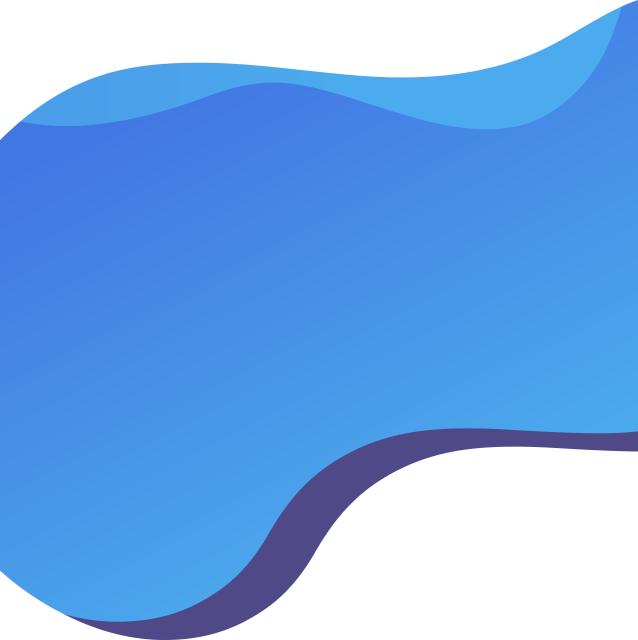
Reproduce this background procedurally as a WebGL 1 fragment shader.

```glsl
precision highp float;
// A blue liquid blob on white, with a lighter wave on its crest and a violet
// shadow beneath. Each outline is a smooth Hermite curve y(x); the shadow
// reuses the lower outline, shifted, and the body has a slanted gradient.

uniform vec2 u_resolution;

const vec3 PAPER       = vec3(1.0);
const vec3 SHADOW      = vec3(0.310, 0.290, 0.530);
const vec3 BODY_DEEP   = vec3(0.258, 0.462, 0.888);
const vec3 BODY_LIGHT  = vec3(0.296, 0.665, 0.926);
const vec3 CREST_LEFT  = vec3(0.294, 0.620, 0.914);
const vec3 CREST_RIGHT = vec3(0.298, 0.672, 0.934);

const vec2 SHADOW_SHIFT = vec2(0.073, -0.0286);
const vec2 BODY_AXIS    = vec2(0.46, 0.89);   // rightwards, downwards
const vec2 BODY_RANGE   = vec2(0.232, 1.037); // gradient ends on that axis
const vec2 CREST_RANGE  = vec2(0.05, 0.65);   // gradient ends along x

// Cubic Hermite span between knots (x, y, slope); returns height and slope.
// Left of the span the earlier result is kept, so calls can be chained.
vec2 span(vec2 earlier, float x, vec3 a, vec3 b) {
  if (x < a.x) return earlier;
  float w = b.x - a.x;
  float t = (x - a.x) / w;
  float rise = b.y - a.y;
  float c2 = 3.0 * rise - w * (2.0 * a.z + b.z);
  float c3 = w * (a.z + b.z) - 2.0 * rise;
  float height = a.y + t * (w * a.z + t * (c2 + t * c3));
  float slope = a.z + t * (2.0 * c2 + 3.0 * t * c3) / w;
  return vec2(height, slope);
}

// Upper outline of the body.
vec2 topEdge(float x) {
  vec3 rise   = vec3(0.131, 0.872, 0.42);
  vec3 hump   = vec3(0.314, 0.902, 0.0);
  vec3 fall   = vec3(0.497, 0.888, -0.105);
  vec3 dip    = vec3(0.628, 0.879, 0.0);
  vec3 climb  = vec3(0.838, 0.917, 0.42);
  vec2 e = span(vec2(0.0), x, vec3(0.0, 0.781, 1.0), rise);
  e = span(e, x, rise, hump);
  e = span(e, x, hump, fall);
  e = span(e, x, fall, dip);
  e = span(e, x, dip, climb);
  return span(e, x, climb, vec3(1.0, 1.0, 0.33));
}

// Lower border of the light crest.
vec2 crestEdge(float x) {
  vec3 dip    = vec3(0.102, 0.803, 0.0);
  vec3 rise   = vec3(0.327, 0.850, 0.37);
  vec3 hump   = vec3(0.427, 0.871, 0.0);
  vec3 fall   = vec3(0.576, 0.8385, -0.32);
  vec3 trough = vec3(0.764, 0.798, 0.0);
  vec3 climb  = vec3(0.902, 0.8555, 1.0);
  vec3 steep  = vec3(0.946, 0.915, 1.9);
  vec2 e = span(vec2(0.0), x, vec3(0.0, 0.818, -0.28), dip);
  e = span(e, x, dip, rise);
  e = span(e, x, rise, hump);
  e = span(e, x, hump, fall);
  e = span(e, x, fall, trough);
  e = span(e, x, trough, climb);
  e = span(e, x, climb, steep);
  return span(e, x, steep, vec3(0.982, 1.017, 3.9));
}

// Lower outline, shared by the body and its shadow.
vec2 bottomEdge(float x) {
  vec3 slide  = vec3(0.029, 0.068, -0.5);
  vec3 belly  = vec3(0.1846, 0.0286, 0.0);
  vec3 rise   = vec3(0.3187, 0.062, 0.565);
  vec3 steep  = vec3(0.4215, 0.1667, 1.74);
  vec3 ease   = vec3(0.539, 0.2878, 0.56);
  vec3 hump   = vec3(0.7356, 0.3307, 0.0);
  vec3 fall   = vec3(0.844, 0.326, -0.05);
  vec3 dip    = vec3(0.942, 0.323, 0.0);
  vec2 e = span(vec2(0.0), x, vec3(-0.073, 0.137, -0.9), slide);
  e = span(e, x, slide, belly);
  e = span(e, x, belly, rise);
  e = span(e, x, rise, steep);
  e = span(e, x, steep, ease);
  e = span(e, x, ease, hump);
  e = span(e, x, hump, fall);
  e = span(e, x, fall, dip);
  return span(e, x, dip, vec3(1.0, 0.326, 0.11));
}

// Smooth coverage of the region above an edge.
float above(vec2 edge, float y) {
  float dist = (y - edge.x) / sqrt(1.0 + edge.y * edge.y);
  return clamp(dist * u_resolution.y + 0.5, 0.0, 1.0);
}

void main() {
  vec2 p = gl_FragCoord.xy / u_resolution;
  vec2 q = p - SHADOW_SHIFT;

  // Body gradient, then the crest over it
  float along = dot(vec2(p.x, 1.0 - p.y), BODY_AXIS);
  float t = clamp((along - BODY_RANGE.x) / (BODY_RANGE.y - BODY_RANGE.x), 0.0, 1.0);
  vec3 body = mix(BODY_DEEP, BODY_LIGHT, t);
  vec3 crest = mix(CREST_LEFT, CREST_RIGHT, smoothstep(CREST_RANGE.x, CREST_RANGE.y, p.x));
  body = mix(body, crest, above(crestEdge(p.x), p.y));

  // Body over shadow, both cut out of the paper
  vec3 shape = mix(SHADOW, body, above(bottomEdge(p.x), p.y));
  float inside = above(bottomEdge(q.x), q.y) * (1.0 - above(topEdge(p.x), p.y));
  gl_FragColor = vec4(mix(PAPER, shape, inside), 1.0);
}
```
